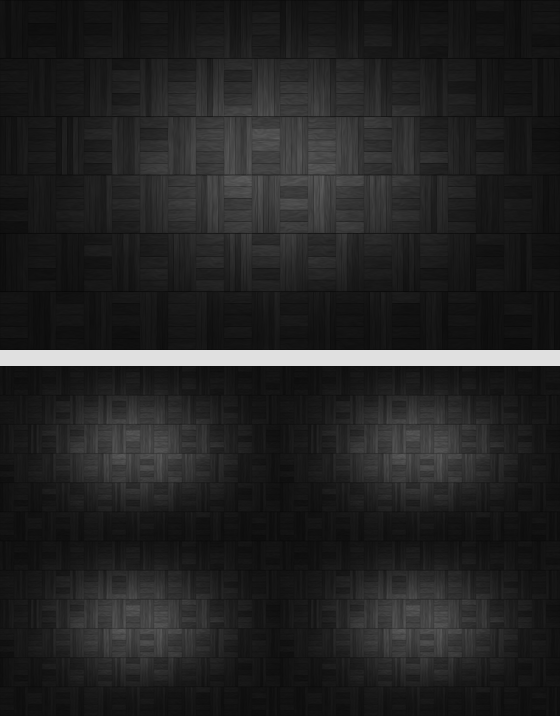
Top, the tile; bottom, the same tile 2 across and 2 down.
A WebGL 2 fragment shader for this texture:

```glsl
#version 300 es
precision highp float;
// Dark parquet: a checkerboard of upright and level plank blocks under a soft central light.

uniform vec2 u_resolution;
out vec4 outColor;

const vec2  BLOCKS       = vec2(20.0, 6.0);   // blocks across and down, both even so it tiles
const float PLANKS       = 5.0;               // planks in each block
const float ROW_SEAM     = 0.0024;            // line widths, in canvas heights
const float PLANK_SEAM   = 0.0020;
const float ROW_DEPTH    = 0.60;              // how far each line darkens the wood
const float LEVEL_DEPTH  = 0.34;
const float UPRIGHT_DEPTH = 0.20;
const vec2  LIGHT_CENTRE = vec2(0.5, 0.53);
const float LIGHT_RADIUS = 0.29;
const vec3  SHADE_COLOR  = vec3(0.064);
const vec3  GLOW_COLOR   = vec3(0.230);
const vec2  TONE_RANGE   = vec2(0.82, 1.20);  // darkest and lightest plank
const float GRAIN_AMOUNT = 0.13;
const float RING_AMOUNT  = 0.05;
const float LEVEL_FIBRES = 7.0;               // grain streaks across one plank
const float UPRIGHT_FIBRES = 3.5;

float hash(vec2 p) {
    return fract(sin(dot(p, vec2(127.1, 311.7))) * 43758.5453);
}

float noise(vec2 p) {
    vec2 i = floor(p);
    vec2 f = fract(p);
    f = f * f * (3.0 - 2.0 * f);
    return mix(mix(hash(i), hash(i + vec2(1.0, 0.0)), f.x),
               mix(hash(i + vec2(0.0, 1.0)), hash(i + vec2(1.0, 1.0)), f.x), f.y);
}

// Share of a pixel covered by a line, given the distance to its middle
float lineCover(float dist, float width, float pixel) {
    return clamp((0.5 * (width + pixel) - dist) / pixel, 0.0, min(1.0, width / pixel));
}

float edgeDistance(float t) {
    return min(t, 1.0 - t);
}

// Wood brightness around 1; q.x runs along the plank, q.y across it
float woodGrain(vec2 q, float fibreCount, float seed) {
    vec2 shift = vec2(seed * 37.0, seed * 91.0);
    float warp = noise(q * vec2(3.0, 1.6) + shift);
    float fibres = noise(vec2(q.x * 4.0, q.y * fibreCount + warp * 2.0) + shift) * 0.6
                 + noise(vec2(q.x * 9.0, q.y * fibreCount * 2.0) + shift.yx) * 0.4;
    float rings = sin((q.y * 0.25 * fibreCount + warp * 2.0 + seed) * 6.2832);
    return 1.0 + GRAIN_AMOUNT * (fibres - 0.5) * 2.0 + RING_AMOUNT * rings * warp;
}

void main() {
    vec2 uv = gl_FragCoord.xy / u_resolution;
    float pixel = 1.0 / u_resolution.y;
    vec2 blockSize = vec2(u_resolution.x / u_resolution.y, 1.0) / BLOCKS;

    // Block and its direction
    vec2 grid = uv * BLOCKS;
    vec2 block = mod(floor(grid), BLOCKS);
    vec2 local = fract(grid);
    bool level = mod(block.x + block.y, 2.0) < 0.5;

    // Plank inside the block
    vec2 along = level ? local : local.yx;
    float plank = floor(along.y * PLANKS);
    float across = fract(along.y * PLANKS);
    float plankWidth = (level ? blockSize.y : blockSize.x) / PLANKS;
    float seed = hash(vec2(block.x * PLANKS + plank, block.y + 3.0));

    // Plank tone and grain
    float tone = mix(TONE_RANGE.x, TONE_RANGE.y, hash(vec2(seed * 53.0, plank + 1.0)));
    float wood = tone * woodGrain(vec2(along.x, across), level ? LEVEL_FIBRES : UPRIGHT_FIBRES, seed);

    // Seams between planks, blocks and rows
    float plankLine = lineCover(edgeDistance(across) * plankWidth, PLANK_SEAM, pixel);
    float blockLine = lineCover(edgeDistance(local.x) * blockSize.x, PLANK_SEAM, pixel);
    float rowLine = lineCover(edgeDistance(local.y) * blockSize.y, ROW_SEAM, pixel);
    float seam = max(plankLine * (level ? LEVEL_DEPTH : UPRIGHT_DEPTH), blockLine * UPRIGHT_DEPTH);
    wood *= 1.0 - max(seam, rowLine * ROW_DEPTH);

    // Central light, measured on the wrapped canvas
    vec2 away = fract(uv - LIGHT_CENTRE + 0.5) - 0.5;
    float glow = exp(-dot(away, away) / (LIGHT_RADIUS * LIGHT_RADIUS));

    outColor = vec4((SHADE_COLOR + GLOW_COLOR * glow) * wood, 1.0);
}
```
